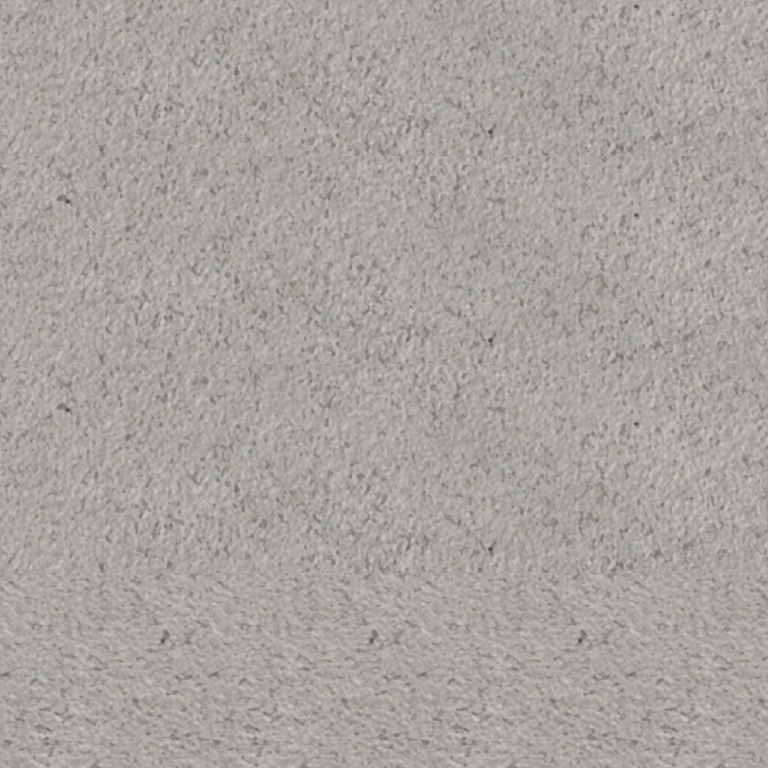
Give the GLSL for this texture, as a WebGL 1 fragment shader.

```glsl
precision highp float;
uniform vec2 u_resolution;

#define GRAIN 205.0
#define PERIOD 0.2717
#define BAND_TOP 0.254
#define RELIEF 0.094
#define SAND 0.075
#define FLECK_DEPTH 0.115
#define PIT_RADIUS 0.0048
#define STONE vec3(0.666, 0.652, 0.636)
#define PIT_COLOR vec3(0.27, 0.28, 0.27)

float hash(vec2 cell) {
  vec3 q = fract(cell.xyx * vec3(0.1031, 0.1130, 0.0973));
  q += dot(q, q.yzx + 33.33);
  q = fract((q.xxy + q.yzz) * q.zyx);
  return fract((q.x + q.y) * 17.31 + q.z * 29.73);
}

float noise(vec2 p) {
  vec2 cell = floor(p);
  vec2 f = fract(p);
  vec2 w = f * f * (3.0 - 2.0 * f);
  float low = mix(hash(cell), hash(cell + vec2(1.0, 0.0)), w.x);
  float high = mix(hash(cell + vec2(0.0, 1.0)), hash(cell + 1.0), w.x);
  return mix(low, high, w.y);
}

// Two turned layers hide the lattice of the noise
float grainNoise(vec2 p) {
  vec2 turned = mat2(0.8, 0.6, -0.6, 0.8) * p;
  vec2 counter = mat2(0.9, -0.44, 0.44, 0.9) * p;
  return 0.6 * noise(turned + 517.0) + 0.4 * noise(counter * 1.35 + 731.0);
}

// Grain height: upright, slightly leaning bumps
float height(vec2 p) {
  return 1.35 * grainNoise(vec2(p.x - 0.08 * p.y, p.y * 0.8));
}

// Dark pits scattered over one repeat of the slab
float pits(vec2 p, float pixel) {
  float cover = 0.0;
  for (int i = 0; i < 3; i++) {
    float k = float(i);
    float across = fract(0.0885 + 0.73 * k - 0.18 * k * k);
    float up = fract(0.78 + 0.201 * k + 0.133 * k * k);
    float radius = PIT_RADIUS * (1.0 - 0.06 * k);
    float d = length((p - vec2(across, PERIOD * up)) * vec2(1.0, 1.2));
    cover = max(cover, 1.0 - smoothstep(radius * 0.2, radius + 0.5 * pixel, d));
  }
  return cover;
}

void main() {
  float pixel = 1.0 / min(u_resolution.x, u_resolution.y);
  vec2 uv = gl_FragCoord.xy * pixel;

  // Upper slab repeats upward; the lower band is the same slab turned sideways
  float above = uv.y - BAND_TOP;
  vec2 slab = above > 0.0 ? uv : vec2(-above, uv.x);
  slab.y = mod(above > 0.0 ? above : uv.x, PERIOD);
  vec2 p = slab * GRAIN;

  // Relief fades near the repeat joints and along two smooth columns
  float joint = min(slab.y, PERIOD - slab.y);
  float column = min(abs(slab.x - 0.375), abs(slab.x - 0.74));
  float rough = mix(0.88, 1.16, noise(slab * vec2(9.0, 12.0) + 5.0));
  rough *= mix(0.72, 1.0, smoothstep(0.0, 0.006, joint));
  rough *= mix(0.82, 1.0, smoothstep(0.005, 0.022, column));

  // Side-lit relief and fine sand
  vec2 light = vec2(-0.42, 0.2);
  float relief = height(p - light) - height(p + light);
  float sand = noise(p * 1.25 + 83.0) - 0.5;
  float bumps = grainNoise(p * 0.42 + 29.0) - 0.5;
  float shade = RELIEF * relief + SAND * sand + 0.055 * bumps;

  // Small dark grains, some of them gathered in patches
  float patchiness = 0.08 * (noise(slab * 32.0 + 61.0) - 0.5);
  float speckle = grainNoise(p * vec2(0.9, 0.68) + 151.0) + patchiness;
  shade -= FLECK_DEPTH * smoothstep(0.61, 0.82, speckle);
  shade *= rough;

  // Broad tone changes
  shade += 0.024 * (noise(slab * vec2(8.0, 11.0) + 3.0) - 0.5);
  shade += 0.018 * (noise(vec2(slab.x * 7.0, 2.5)) - 0.5);

  // Warm and cool mineral tints
  float tint = grainNoise(p * 0.55 + 611.0) - 0.5;
  float rust = smoothstep(0.72, 0.9, grainNoise(p * 0.75 + 307.0));
  vec3 color = STONE + shade;
  color += tint * vec3(0.03, 0.0, -0.03);
  color += rust * vec3(0.0, -0.02, -0.04);

  color = mix(color, PIT_COLOR, 0.85 * pits(slab, pixel));
  gl_FragColor = vec4(color, 1.0);
}
```
